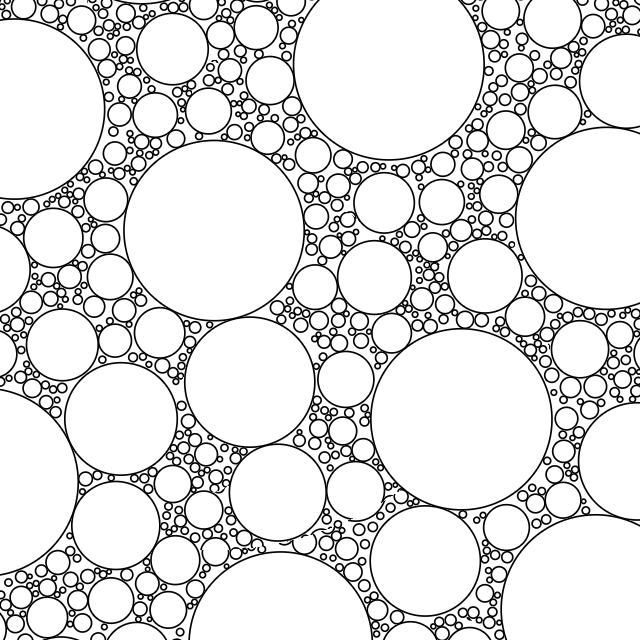
Reproduce this pattern procedurally as a WebGL 1 fragment shader.

```glsl
precision highp float;
// Black outlines of tightly packed circles of many sizes on white paper.

uniform vec2 u_resolution;

const vec3 PAPER = vec3(1.0);
const vec3 INK = vec3(0.0);
const float LINE_WIDTH = 0.0026;
const float MAX_RADIUS = 0.156;   // largest circle, in canvas units
const float SIZE_RATIO = 0.79;    // shrink factor from round to round
const float SIZE_SPREAD = 0.1;    // variation of the radius within a round
const float MIN_FILL = 0.72;      // smallest accepted part of a round's radius
const float RIM_GAP = 0.0008;     // space left between neighbours
const float CELL_SCALE = 2.7;     // cell size per radius
const float REACH = 3.2;          // neighbourhood per radius
const float SMALL_KEEP = 0.35;    // share of the tiniest candidates kept
const float KEEP_SLOPE = 50.0;    // growth of that share with the radius
const vec2 WINDOW = vec2(3.7, 5.1);
const mat2 TURN = mat2(0.8, 0.6, -0.6, 0.8);
const int ROUNDS = 16;
const int CAPACITY = 40;

vec3 hash32(vec2 p) {
  vec3 q = fract(vec3(p.xyx) * vec3(0.1031, 0.1030, 0.0973));
  q += dot(q, q.yxz + 33.33);
  return fract((q.xxy + q.yzz) * q.zyx);
}

// Packs circles around p, large to small, and returns the distance to the nearest rim.
// Each round has its own turned grid; its circles stay inside their cells,
// so they only have to avoid those of earlier rounds.
float rimDistance(vec2 p) {
  vec3 placed[CAPACITY];          // centre relative to p, and radius
  int count = 0;
  float nearest = 1.0;
  float cap = MAX_RADIUS;
  mat2 turn = TURN;

  for (int k = 0; k < ROUNDS; k++) {
    float cell = CELL_SCALE * cap;
    float keep = SMALL_KEEP + KEEP_SLOPE * cap;
    vec2 q = turn * p / cell;
    vec2 home = floor(q - 0.5);

    for (int y = -1; y <= 2; y++) {
      for (int x = -1; x <= 2; x++) {
        // One random candidate per cell
        vec2 id = home + vec2(float(x), float(y));
        vec3 rnd = hash32(id + 41.0 * float(k));
        float radius = cap * (1.0 - SIZE_SPREAD * rnd.z);
        vec2 jitter = (rnd.xy - 0.5) * (1.0 - 2.0 * radius / cell);
        vec2 centre = ((id + 0.5 + jitter - q) * cell) * turn;
        float away = length(centre);
        if (rnd.z > keep || away > REACH * cap) continue;

        // Shrink until it fits between its neighbours
        float smallest = MIN_FILL * cap;
        for (int j = 0; j < CAPACITY; j++) {
          if (j >= count || radius < smallest) break;
          vec3 other = placed[j];
          radius = min(radius, distance(centre, other.xy) - other.z - RIM_GAP);
        }
        if (radius < smallest) continue;

        // Nothing more is drawn inside a circle
        float rim = away - radius;
        nearest = min(nearest, abs(rim));
        if (rim < 0.0) return nearest;

        for (int j = 0; j < CAPACITY; j++) {
          if (j == count) {
            placed[j] = vec3(centre, radius);
            break;
          }
        }
        count++;
      }
    }
    cap *= SIZE_RATIO;
    turn = turn * TURN;
  }
  return nearest;
}

void main() {
  float pixel = 1.0 / min(u_resolution.x, u_resolution.y);
  vec2 p = gl_FragCoord.xy * pixel + WINDOW;
  float ink = clamp((0.5 * LINE_WIDTH - rimDistance(p)) / pixel + 0.5, 0.0, 1.0);
  gl_FragColor = vec4(mix(PAPER, INK, ink), 1.0);
}
```
